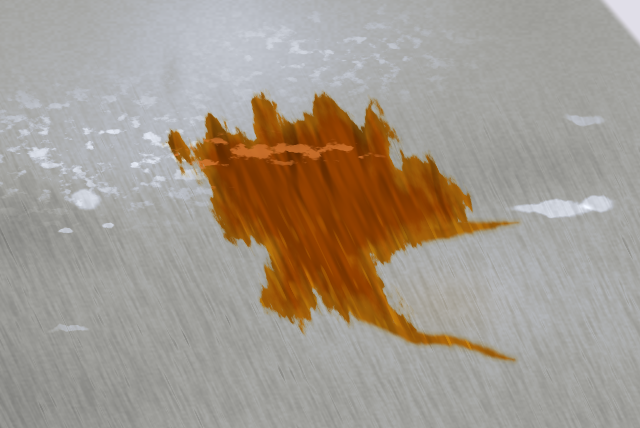
This texture is drawn by a Shadertoy shader. Its source:

```glsl
float hash(vec2 p) {
    p = fract(p * vec2(0.1031, 0.1137));
    p += dot(p, p.yx + 33.33);
    return fract((p.x + p.y) * p.x * 7.31);
}

float noise(vec2 p) {
    vec2 i = floor(p), f = fract(p);
    f = f * f * (3.0 - 2.0 * f);
    return mix(mix(hash(i), hash(i + vec2(1, 0)), f.x),
               mix(hash(i + vec2(0, 1)), hash(i + vec2(1, 1)), f.x), f.y);
}

float fbm(vec2 p) {
    float sum = 0.0, amp = 0.53;
    for (int i = 0; i < 4; i++) {
        sum += amp * noise(p);
        p = mat2(1.6, 1.2, -1.2, 1.6) * p + 17.3;
        amp *= 0.5;
    }
    return sum;
}

// Soft elliptical patch: 1 at its centre, fading outwards
float patchAt(vec2 p, vec2 centre, vec2 radius) {
    vec2 q = (p - centre) / radius;
    return exp(-dot(q, q));
}

float taperedLine(vec2 p, vec2 a, vec2 b, float ra, float rb) {
    vec2 ab = b - a;
    float t = clamp(dot(p - a, ab) / dot(ab, ab), 0.0, 1.0);
    return length(p - a - ab * t) - mix(ra, rb, t);
}

float stainBody(vec2 p) {
    const int N = 24;
    vec2 v[N] = vec2[N](
        vec2(.387, .668), vec2(.512, .695), vec2(.585, .690), vec2(.617, .775),
        vec2(.674, .745), vec2(.781, .754), vec2(.906, .700), vec2(.928, .629),
        vec2(1.09, .539), vec2(1.086, .484), vec2(.977, .434), vec2(.873, .391),
        vec2(.918, .297), vec2(.969, .229), vec2(.908, .229), vec2(.830, .273),
        vec2(.791, .254), vec2(.732, .316), vec2(.707, .238), vec2(.609, .297),
        vec2(.629, .404), vec2(.586, .438), vec2(.523, .430), vec2(.465, .580));
    float d = 10.0, side = 1.0;
    for (int i = 0, j = N - 1; i < N; j = i, i++) {
        vec2 e = v[j] - v[i], w = p - v[i];
        vec2 b = w - e * clamp(dot(w, e) / dot(e, e), 0.0, 1.0);
        d = min(d, dot(b, b));
        bvec3 c = bvec3(p.y >= v[i].y, p.y < v[j].y, e.x * w.y > e.y * w.x);
        if (all(c) || !any(c)) side = -side;
    }
    return side * sqrt(d);
}

float stainTails(vec2 p) {
    p.y += 0.006 * (noise(p * 30.0) - 0.5);
    float d = taperedLine(p, vec2(.96, .458), vec2(1.21, .478), .028, .001);
    d = min(d, taperedLine(p, vec2(.85, .268), vec2(.957, .216), .018, .014));
    d = min(d, taperedLine(p, vec2(.957, .216), vec2(1.07, .200), .014, .010));
    return min(d, taperedLine(p, vec2(1.07, .200), vec2(1.20, .159), .010, .004));
}

vec3 metalSurface(vec2 p, vec2 grain) {
    float focus = smoothstep(0.95, 0.5, p.y);
    float light = 0.635 + 0.05 * (fbm(p * 4.0) - 0.5);
    light += 0.12 * patchAt(p, vec2(.55, .90), vec2(.38, .20));
    light += 0.06 * patchAt(p, vec2(.30, .65), vec2(.25, .16));
    light += 0.06 * patchAt(p, vec2(1.12, .30), vec2(.35, .14));
    light -= 0.07 * patchAt(p, vec2(.05, .47), vec2(.22, .10));
    light -= 0.05 * patchAt(p, vec2(1.22, .60), vec2(.18, .07));
    light -= 0.06 * patchAt(p, vec2(.0, .05), vec2(.5, .25));
    light -= 0.05 * patchAt(p, vec2(.40, .82), vec2(.022, .05));

    // Brushed scratches
    float scratch = noise(grain * vec2(150, 16)) + 0.6 * noise(grain * vec2(260, 30));
    light += focus * (0.07 * (scratch - 0.8) - 0.10 * smoothstep(1.1, 1.5, scratch)
           * (0.4 + noise(p * 9.0)));
    light += 0.03 * (noise(p * vec2(130, 190)) - 0.5);

    // Wet sparkle on the left and along the upper rim
    float wet = patchAt(p, vec2(.22, .64), vec2(.30, .12))
              + 0.5 * patchAt(p, vec2(.80, .87), vec2(.25, .09));
    light += 0.22 * wet * smoothstep(0.54, 0.75, fbm(p * vec2(38, 65)));

    // Bright water glints
    vec4 glints[7] = vec4[7](
        vec4(.20, .535, .035, .022), vec4(.155, .463, .020, .007), vec4(.255, .475, .013, .007),
        vec4(1.29, .512, .10, .016), vec4(1.395, .525, .045, .018),
        vec4(1.365, .722, .05, .012), vec4(.165, .230, .045, .008));
    vec2 wobble = 0.025 * (vec2(fbm(p * 28.0), fbm(p * 28.0 + 9.0)) - 0.5);
    for (int i = 0; i < 7; i++) {
        float g = patchAt(p + wobble, glints[i].xy, glints[i].zw);
        light += (i < 5 ? 0.18 : 0.10) * smoothstep(0.25, 0.6, g);
    }
    vec3 col = light * mix(vec3(1.0, 1.0, 0.975), vec3(0.98, 1.0, 1.04), smoothstep(0.62, 0.75, light));
    col *= 1.0 - vec3(.0, .03, .08) * patchAt(p, vec2(1.03, .29), vec2(.14, .08));
    // Pale corner beyond the plate
    float corner = dot(p - vec2(1.405, 1.0), normalize(vec2(.117, .10)));
    return mix(col, vec3(.88, .87, .91), smoothstep(-0.008, 0.012, corner));
}

void mainImage(out vec4 fragColor, in vec2 fragCoord) {
    vec2 p = fragCoord / iResolution.y;
    vec2 grain = vec2(dot(p, vec2(.90, .43)), dot(p, vec2(-.43, .90)));
    vec3 col = metalSurface(p, grain);

    // Feathered stain outline, longest fringes at the top
    float top = smoothstep(0.45, 0.68, p.y);
    vec2 teeth = vec2(p.x + 0.22 * p.y, p.y);
    float fringe = (noise(teeth * vec2(34, 5)) - 0.5) * mix(0.025, 0.085, top)
                 + (fbm(grain * vec2(75, 28)) - 0.5) * 0.055;
    float d = min(stainBody(p) + fringe, stainTails(p) + 0.15 * fringe);
    float cover = smoothstep(0.005, -0.006, d);

    // Pigment: amber where thin, burnt orange where deep
    float depth = smoothstep(0.0, 0.065, -d + 0.03 * (fbm(p * 30.0) - 0.5));
    vec3 pigment = mix(vec3(.62, .37, .04), vec3(.54, .235, .0), depth);
    float streak = noise(grain * vec2(110, 11));
    pigment *= 0.87 + 0.26 * streak;
    float lower = smoothstep(0.60, 0.38, p.y);
    pigment += vec3(.10, .10, .01) * lower * smoothstep(0.62, 0.9, noise(grain * vec2(130, 18)));
    pigment *= 1.0 - 0.25 * top * smoothstep(0.55, 0.85, noise(teeth * vec2(55, 9)));

    // Peach crests on the raised band
    float ridge = 0.645 - 0.55 * max(p.x - 0.83, 0.0);
    float band = exp(-pow((p.y - ridge) / 0.045, 2.0)) * smoothstep(1.08, 0.8, p.x);
    band += 0.8 * patchAt(p, vec2(.50, .58), vec2(.05, .08));
    float crest = smoothstep(0.56, 0.70, fbm(p * vec2(27, 55)) * (0.55 + 0.5 * min(band, 1.0)));
    pigment = mix(pigment, vec3(.82, .46, .19), 0.85 * crest * min(band, 1.0));

    // Thin amber wash around the edge
    col *= mix(vec3(1), vec3(.96, .86, .62), 0.6 * smoothstep(0.014, 0.0, d));
    col = mix(col, pigment, cover);
    fragColor = vec4(clamp(col, 0.0, 1.0), 1.0);
}
```
